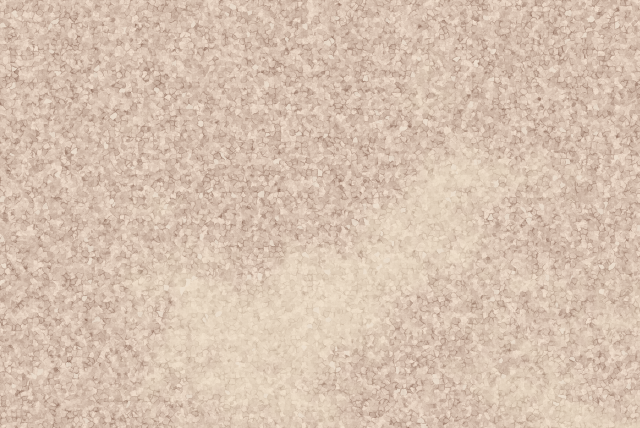
A Shadertoy shader for this texture:

```glsl
// Pale pressed cork: tightly packed beige granules with cloudy, dusty patches.

vec3 hash3(vec2 p) {
    vec3 q = fract(p.xyx * vec3(0.1031, 0.1030, 0.0973));
    q += dot(q, q.yxz + 33.33);
    return fract((q.xxy + q.yzz) * q.zyx);
}

float noise(vec2 p) {
    vec2 cell = floor(p), f = fract(p);
    f = f * f * (3.0 - 2.0 * f);
    float low = mix(hash3(cell).x, hash3(cell + vec2(1, 0)).x, f.x);
    float high = mix(hash3(cell + vec2(0, 1)).x, hash3(cell + vec2(1, 1)).x, f.x);
    return mix(low, high, f.y);
}

float fbm(vec2 p) {
    float sum = 0.0, amplitude = 0.5;
    for (int i = 0; i < 6; i++) {
        sum += amplitude * noise(p);
        p = mat2(1.6, 1.2, -1.2, 1.6) * p + 17.3;
        amplitude *= 0.5;
    }
    return sum;
}

// Stretched, turned Voronoi cells: x = gap to the neighbour, yz = random per grain.
vec3 grains(vec2 p) {
    vec2 base = floor(p), id = base;
    float nearest = 9.0, second = 9.0;
    for (int y = -1; y <= 1; y++)
    for (int x = -1; x <= 1; x++) {
        vec2 cell = base + vec2(x, y);
        vec3 rnd = hash3(cell + 71.0);
        vec2 d = p - cell - 0.1 - 0.8 * rnd.xy;
        float angle = 6.2832 * rnd.z;
        vec2 axis = vec2(cos(angle), sin(angle));
        d = vec2(dot(d, axis) * 0.8, dot(d, vec2(-axis.y, axis.x)) * 1.2);
        float dist = mix(length(d), abs(d.x) + abs(d.y), 0.35);
        if (dist < nearest) {
            second = nearest;
            nearest = dist;
            id = cell;
        } else {
            second = min(second, dist);
        }
    }
    return vec3(second - nearest, hash3(id + 211.0).xy);
}

vec3 cork(vec2 p) {
    // Broad clouds of pale dust, broken up at their borders
    float cloud = fbm(p * vec2(2.1, 2.8) + vec2(3.7, 8.2));
    float dust = smoothstep(0.40, 0.64, cloud + 0.12 * (noise(p * 45.0) - 0.5));

    // Two sizes of granule, bent a little so their outlines are ragged
    vec2 bend = vec2(noise(p * 190.0), noise(p * 190.0 + 50.0)) - 0.5;
    vec2 q = p + 0.004 * bend;
    vec3 coarse = grains(q * 78.0);
    vec3 fine = grains(q * 145.0 + 31.0);

    // Brightness of each granule, then the dark crevices between them
    float tone = 0.81 + 0.36 * (coarse.y - 0.5) + 0.24 * (fine.y - 0.5);
    float depth = smoothstep(0.3, 0.85, noise(p * 95.0 + 9.0));
    tone -= 0.55 * depth * (1.0 - smoothstep(0.0, 0.28, coarse.x));
    tone -= 0.22 * fine.z * (1.0 - smoothstep(0.0, 0.30, fine.x));
    tone -= 0.32 * smoothstep(0.90, 0.97, fine.z) * smoothstep(0.0, 0.2, fine.x);
    tone += 0.10 * (noise(p * 330.0) - 0.5);

    // Dust lifts the tone and veils the granules
    tone = mix(tone, 0.92 + 0.48 * (tone - 0.76), dust);
    vec3 shadow = mix(vec3(0.63, 0.51, 0.445), vec3(0.64, 0.54, 0.45), dust);
    vec3 light = mix(vec3(0.92, 0.845, 0.78), vec3(0.925, 0.86, 0.78), dust);
    vec3 color = mix(shadow, light, clamp(tone, -0.3, 1.06));

    // A few bleached chips
    float chip = step(0.975, coarse.z) * smoothstep(0.05, 0.25, coarse.x);
    return mix(color, vec3(0.93, 0.88, 0.82), 0.75 * chip);
}

void mainImage(out vec4 fragColor, in vec2 fragCoord) {
    // Four samples per pixel smooth the granule edges
    vec3 color = vec3(0.0);
    for (int i = 0; i < 4; i++) {
        vec2 offset = vec2(i & 1, i >> 1) * 0.5 - 0.25;
        color += cork((fragCoord + offset) / iResolution.y);
    }
    fragColor = vec4(color * 0.25, 1.0);
}
```
